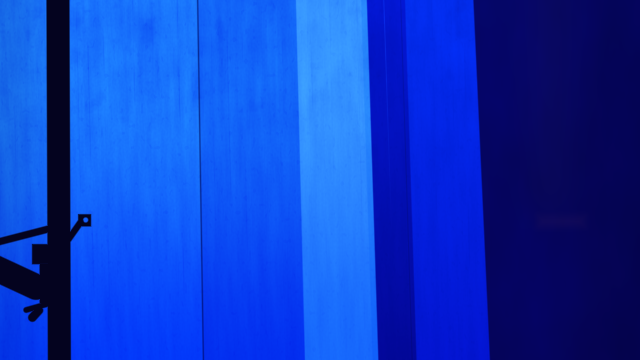
Write a Shadertoy shader that draws this texture.

```glsl
// Draws blue-lit concrete panels beside a dark wall, with a pole and bracket in silhouette.

const vec3 SILHOUETTE = vec3(0.017, 0.01, 0.12);

float hash1(float n) {
    return fract(sin(n * 12.9898) * 43758.547);
}

vec2 hashGradient(vec2 cell) {
    float angle = 6.28318 * fract(sin(dot(cell, vec2(127.1, 311.7))) * 43758.547);
    return vec2(cos(angle), sin(angle));
}

float gradientNoise(vec2 p) {
    vec2 i = floor(p), f = fract(p);
    vec2 u = f * f * f * (f * (f * 6.0 - 15.0) + 10.0);
    vec2 e = vec2(1.0, 0.0);
    float low = mix(dot(hashGradient(i), f), dot(hashGradient(i + e.xy), f - e.xy), u.x);
    float high = mix(dot(hashGradient(i + e.yx), f - e.yx), dot(hashGradient(i + e.xx), f - e.xx), u.x);
    return mix(low, high, u.y);
}

float fbm(vec2 p) {
    float sum = 0.0, amplitude = 0.6;
    for (int i = 0; i < 4; i++) {
        sum += amplitude * gradientNoise(p);
        p = p * 2.03 + 17.3;
        amplitude *= 0.5;
    }
    return sum;
}

float capsule(vec2 p, vec2 a, vec2 b, float radius) {
    vec2 pa = p - a, ba = b - a;
    return length(pa - ba * clamp(dot(pa, ba) / dot(ba, ba), 0.0, 1.0)) - radius;
}

float box(vec2 p, vec2 center, vec2 halfSize) {
    vec2 d = abs(p - center) - halfSize;
    return length(max(d, 0.0)) + min(max(d.x, d.y), 0.0);
}

// Signed distance to the right of a slightly leaning edge
float edgeSide(vec2 p, float bottomX, float topX) {
    return p.x - mix(bottomX, topX, p.y);
}

float cover(float d, float soft) {
    return smoothstep(-soft, soft, d);
}

// Thin, broken board joints at uneven spacing
float boardJoints(float x, float y, float aa) {
    float board = x * 24.0, id = floor(board);
    float offset = abs(fract(board) - 0.25 - 0.5 * hash1(id)) / 24.0;
    float broken = smoothstep(-0.15, 0.25, gradientNoise(vec2(id * 3.7, y * 5.0)));
    return (1.0 - cover(offset - 0.001, aa)) * broken * hash1(id + 40.0);
}

// Stains, streaks, specks and board marks of cast concrete
float concrete(vec2 p, float aa) {
    float x = p.x + 0.024 * p.y;
    float upper = smoothstep(0.2, 0.95, p.y);
    float blotches = fbm(vec2(x * 8.0, p.y * 7.0)) * upper;
    float stains = smoothstep(0.1, 0.4, fbm(vec2(x * 15.0, p.y * 12.0) + 31.0)) * upper;
    float streaks = fbm(vec2(x * 40.0, p.y * 4.0 + 4.0));
    float specks = smoothstep(0.28, 0.5, gradientNoise(p * vec2(90.0, 50.0)));
    float grain = gradientNoise(p * vec2(170.0, 120.0));
    float tone = hash1(floor(x * 24.0)) - 0.5;
    return 0.18 * blotches - 0.07 * stains + 0.15 * streaks - 0.05 * specks
        + 0.035 * grain + 0.03 * tone - 0.12 * boardJoints(x, p.y, aa);
}

vec3 panels(vec2 p, float aa) {
    float y = p.y;
    float lift = smoothstep(-0.05, 0.7, y);
    vec3 left = mix(vec3(0.01, 0.22, 0.98), vec3(0.1, 0.46, 0.99), lift);
    left *= 1.0 - 0.08 * smoothstep(0.2, 0.0, p.x);
    vec3 middle = mix(vec3(0.01, 0.18, 0.94), vec3(0.07, 0.39, 0.97), lift);
    vec3 bright = mix(vec3(0.09, 0.41, 0.99), vec3(0.21, 0.58, 1.0), smoothstep(0.0, 0.75, y));
    vec3 recess = mix(vec3(0.01, 0.03, 0.6), vec3(0.01, 0.09, 0.83), y);
    vec3 side = mix(vec3(0.01, 0.08, 0.82), vec3(0.01, 0.18, 0.94), y);

    float seam = edgeSide(p, 0.565, 0.549);
    float brightEdge = edgeSide(p, 0.847, 0.822);
    float recessEdge = edgeSide(p, 1.051, 1.019);
    float sideEdge = edgeSide(p, 1.157, 1.125);
    float shaded = cover(recessEdge, aa);
    // A narrow dimmer band borders the bright strip
    bright *= 1.0 - vec3(0.25, 0.08, 0.01) * cover(recessEdge + 0.016, aa);
    vec3 color = mix(left, middle, cover(seam, aa));
    color = mix(color, bright, cover(brightEdge, aa));
    color = mix(color, recess, shaded);
    color = mix(color, side, cover(sideEdge, aa));

    // Surface relief, seam shadow and thin lines in the recess
    float relief = concrete(p, aa) * mix(1.0, 0.6, cover(brightEdge, aa));
    color *= 1.0 + relief * vec3(2.0, 1.25, mix(0.15, 0.6, shaded));
    color *= 1.0 - vec3(0.7, 0.62, 0.42) * (1.0 - cover(abs(seam) - 0.0018, aa));
    color *= 1.0 - 0.15 * (1.0 - cover(abs(sideEdge + 0.012) - 0.001, aa));
    float litLine = 1.0 - cover(abs(edgeSide(p, 1.10, 1.066)) - 0.0008, aa);
    return color + litLine * smoothstep(0.3, 1.0, y) * vec3(0.03, 0.1, 0.12);
}

vec3 darkWall(vec2 p) {
    vec3 color = mix(vec3(0.02, 0.014, 0.36), vec3(0.02, 0.022, 0.41), p.y);
    color *= 1.0 - 0.15 * smoothstep(1.45, 1.78, p.x);
    color *= 1.0 + 0.15 * fbm(p * vec2(7.0, 3.0));
    // Faint upright reflection with a dim ledge below
    float column = exp(-pow((p.x - 1.53) / 0.07, 2.0)) * smoothstep(0.33, 0.5, p.y);
    float ledge = 1.0 - cover(box(p, vec2(1.56, 0.385), vec2(0.065, 0.015)), 0.02);
    return color + column * vec3(0.012, 0.01, -0.02) + ledge * vec3(0.04, 0.018, 0.0);
}

float poleAndBracket(vec2 p) {
    float d = abs(edgeSide(p, 0.165, 0.161)) - 0.032;
    d = min(d, capsule(p, vec2(-0.02, 0.324), vec2(0.135, 0.364), 0.010));
    d = min(d, capsule(p, vec2(0.19, 0.335), vec2(0.224, 0.383), 0.009));
    float plate = box(p, vec2(0.235, 0.388), vec2(0.018, 0.017));
    d = min(d, max(plate, 0.007 - length(p - vec2(0.238, 0.389))));
    d = min(d, capsule(p, vec2(-0.04, 0.268), vec2(0.10, 0.203), 0.036));
    d = min(d, box(p, vec2(0.113, 0.294), vec2(0.024, 0.028)));
    d = min(d, box(p, vec2(0.153, 0.213), vec2(0.043, 0.056)));
    d = min(d, capsule(p, vec2(0.073, 0.139), vec2(0.14, 0.158), 0.008));
    return min(d, capsule(p, vec2(0.09, 0.118), vec2(0.108, 0.138), 0.012));
}

void mainImage(out vec4 fragColor, in vec2 fragCoord) {
    vec2 p = fragCoord / iResolution.y;
    float aa = 1.0 / iResolution.y;
    vec3 color = panels(p, aa);
    color = mix(color, darkWall(p), cover(edgeSide(p, 1.361, 1.315), aa));
    color = mix(SILHOUETTE, color, cover(poleAndBracket(p), aa));
    fragColor = vec4(clamp(color, 0.0, 1.0), 1.0);
}
```
